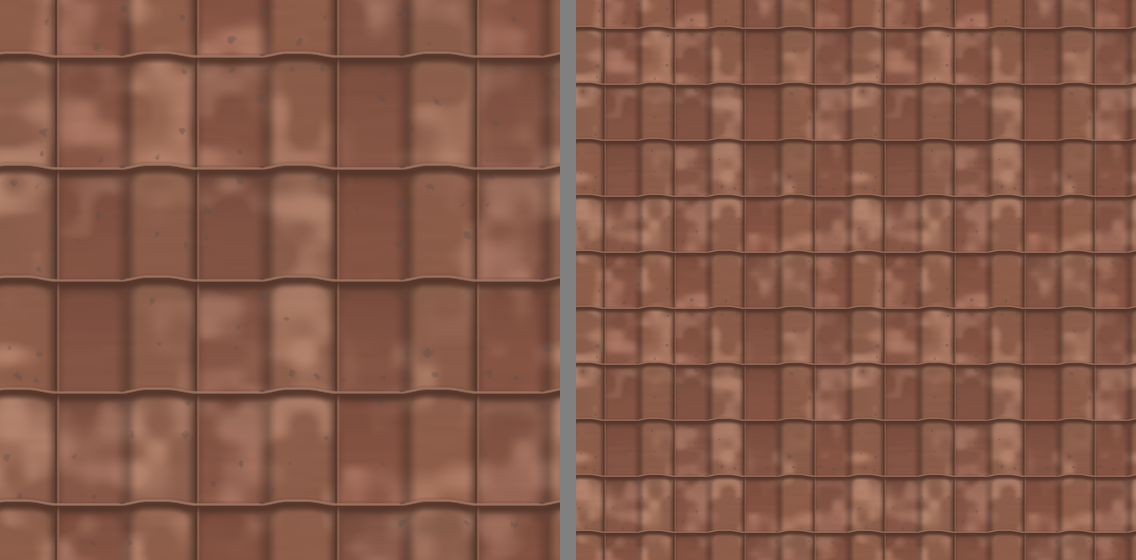
Left: one tile. Right: repeated 2 by 2.
This texture is drawn by a Shadertoy shader. Its source:

```glsl
#define TILES vec2(4.0, 5.0)
#define OFFSET vec2(0.409, 0.477)
#define LIP 0.029
#define ARCH 0.034
#define SEAM 0.011
#define SPOT_CHANCE 0.22

const vec3 ROLL = vec3(0.545, 0.362, 0.285);
const vec3 PAN = vec3(0.520, 0.328, 0.264);
const vec3 SHADE = vec3(0.420, 0.264, 0.212);
const vec3 DARK = vec3(0.325, 0.205, 0.160);
const vec3 EDGE = vec3(0.600, 0.445, 0.370);
const vec3 DUST = vec3(0.470, 0.375, 0.325);
const vec3 STAIN = vec3(0.380, 0.310, 0.280);

float hash(vec2 p) {
    vec3 q = fract(vec3(p.xyx) * 0.1031);
    q += dot(q, q.yzx + 33.33);
    return fract((q.x + q.y) * q.z);
}

// Value noise that wraps after `period` cells
float noise(vec2 uv, vec2 period) {
    vec2 p = uv * period, i = floor(p), f = fract(p);
    f = f * f * (3.0 - 2.0 * f);
    vec2 a = mod(i, period), b = mod(i + 1.0, period);
    return mix(mix(hash(a), hash(vec2(b.x, a.y)), f.x),
               mix(hash(vec2(a.x, b.y)), hash(b), f.x), f.y);
}

// Depth inside a rounded box, positive within
float inset(vec2 p, vec2 lo, vec2 hi, float radius) {
    vec2 d = abs(p - 0.5 * (lo + hi)) - 0.5 * (hi - lo) + radius;
    return radius - length(max(d, 0.0)) - min(max(d.x, d.y), 0.0);
}

// Small ragged stains, at most one per grid cell
float stains(vec2 uv) {
    const float GRID = 20.0;
    vec2 cell = mod(floor(uv * GRID), GRID);
    vec2 centre = 0.25 + 0.5 * vec2(hash(cell + 3.7), hash(cell + 51.3));
    float radius = mix(0.05, 0.14, hash(cell + 17.1));
    float ragged = 0.16 * (noise(uv, vec2(160.0)) - 0.5);
    float d = length(fract(uv * GRID) - centre) + ragged;
    float present = step(hash(cell + 81.9), SPOT_CHANCE);
    return present * (1.0 - smoothstep(radius - 0.05, radius + 0.05, d));
}

void mainImage(out vec4 fragColor, in vec2 fragCoord) {
    vec2 uv = fragCoord / iResolution.xy;
    vec2 aa = TILES / iResolution.xy;

    // Tile coordinates, with rows bent upward over each roll
    vec2 grid = uv * TILES - OFFSET;
    float u = fract(grid.x);
    grid.y -= ARCH * smoothstep(0.45, 0.64, u) * (1.0 - smoothstep(0.78, 1.0, u));
    float v = fract(grid.y);
    vec2 id = mod(floor(grid), TILES);
    vec2 q = vec2(u * TILES.y / TILES.x, v);
    float below = 1.0 - v;

    // Per-tile tone
    float tone = hash(id + 7.3) - 0.5;
    float warmth = hash(id + 29.1) - 0.5;
    vec3 tint = 1.0 + 0.045 * tone + 0.04 * warmth * vec3(0.4, -0.5, -1.0);

    // Hollow pan
    float panDepth = inset(q, vec2(-0.06, -1.0), vec2(0.645, 1.0), 0.20);
    float panLight = smoothstep(0.01, 0.15, panDepth);
    vec3 pan = mix(PAN, SHADE, 0.42 * smoothstep(0.25, 1.0, v));
    pan = mix(SHADE * 0.97, pan, panLight);

    // Raised roll
    float rollDepth = inset(q, vec2(0.625, -1.0), vec2(1.235, 0.995), 0.15);
    float rollLight = smoothstep(-0.01, 0.105, rollDepth);
    vec3 roll = mix(SHADE * vec3(0.93, 1.0, 0.98), ROLL, rollLight);
    roll = mix(roll, DUST, 0.12 * smoothstep(0.5, 1.0, v) * rollLight);

    vec3 color = mix(pan, roll, smoothstep(0.49, 0.525, u)) * tint;

    // Weathering
    float cloud = 0.6 * noise(uv, vec2(9.0)) + 0.4 * noise(uv + 0.37, vec2(23.0));
    color = mix(color, DUST * dot(color, vec3(2.4)) / 1.1,
                0.22 * smoothstep(0.5, 0.85, cloud));
    color *= 0.985 + 0.03 * noise(uv, vec2(14.0, 90.0));
    color = mix(color, STAIN, 0.42 * stains(uv));

    // Shadow cast by the row above
    float shadow = 1.0 - smoothstep(0.015, 0.09, below);
    color = mix(color, DARK, 0.85 * shadow);

    // Side seam: dark groove beside a thin bright ridge
    float s = u - round(u);
    float groove = smoothstep(-SEAM - aa.x, -SEAM, s) * (1.0 - smoothstep(-aa.x, aa.x, s));
    float ridge = smoothstep(-aa.x, aa.x, s) * (1.0 - smoothstep(SEAM, SEAM + aa.x, s));
    float sideShade = (1.0 - smoothstep(0.0, 0.055, -s)) * step(s, 0.0);
    color = mix(color, DARK, 0.45 * sideShade);
    color = mix(color, DARK, 0.8 * groove);
    color = mix(color, mix(ROLL, EDGE, 0.35), 0.85 * ridge * (1.0 - 0.6 * shadow));

    // Rounded front lip, brightest along its upper edge
    float lip = 1.0 - smoothstep(LIP - aa.y, LIP + aa.y, v);
    float crease = (1.0 - smoothstep(LIP, LIP + 0.03, v)) * (1.0 - lip);
    color = mix(color, SHADE, 0.3 * crease);
    vec3 lipColor = mix(SHADE * 1.08, EDGE, smoothstep(0.1, 0.65, v / LIP)) * tint;
    color = mix(color, lipColor, lip);
    color = mix(DARK, color, smoothstep(0.0, aa.y, v));

    // Notches where lips meet the seam and the foot of the roll
    float joint = length(vec2(s + 0.004, v - round(v) + 0.008) * vec2(1.25, 1.0));
    float foot = length(vec2(u - 0.465, v - LIP) * vec2(0.5, 1.0));
    color = mix(color, DARK, 0.8 * (1.0 - smoothstep(0.008, 0.022, joint)));
    color = mix(color, DARK, 0.4 * (1.0 - smoothstep(0.004, 0.016, foot)));

    fragColor = vec4(color, 1.0);
}
```
